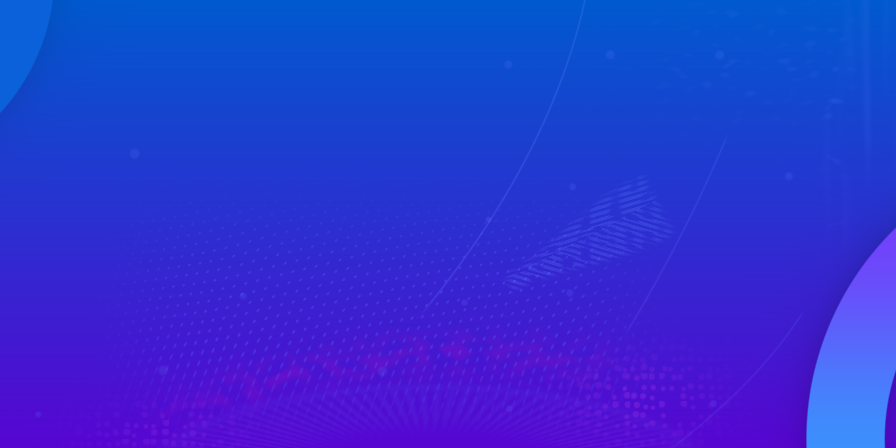
Write a Shadertoy shader that draws this background.

```glsl
const vec3 SKY_BLUE = vec3(0.0, 0.35, 0.81);
const vec3 DEEP_VIOLET = vec3(0.34, 0.02, 0.82);
const vec3 DISC_BLUE = vec3(0.04, 0.38, 0.85);
const vec3 RING_LOW = vec3(0.23, 0.57, 0.99);
const vec3 RING_HIGH = vec3(0.44, 0.26, 0.98);
const vec3 PALE_BLUE = vec3(0.38, 0.50, 1.0);
const vec3 MAGENTA = vec3(0.62, 0.05, 0.76);
const vec2 DISC_CENTER = vec2(-0.34, 1.06);
const float DISC_RADIUS = 0.462;
const vec2 RING_CENTER = vec2(2.457, 0.02);
const float RING_OUTER = 0.657;
const float RING_INNER = 0.482;
const float SHADOW_WIDTH = 0.035;
const float MESH_STEP = 0.023;
const float HATCH_STEP = 0.0135;
const float CELL_STEP = 0.021;
const float BOKEH_STEP = 0.24;

float pixel;

vec2 hash2(vec2 p) {
    vec3 q = fract(p.xyx * vec3(0.1031, 0.1030, 0.0973));
    q += dot(q, q.yzx + 33.33);
    return fract((q.xx + q.yz) * q.zy);
}

float gradientDot(vec2 cell, vec2 offset, vec2 f) {
    return dot(hash2(cell + offset) * 2.0 - 1.0, f - offset);
}

float gradientNoise(vec2 p) {
    vec2 i = floor(p), f = fract(p);
    vec2 u = f * f * f * (f * (f * 6.0 - 15.0) + 10.0);
    return mix(mix(gradientDot(i, vec2(0, 0), f), gradientDot(i, vec2(1, 0), f), u.x),
               mix(gradientDot(i, vec2(0, 1), f), gradientDot(i, vec2(1, 1), f), u.x), u.y);
}

float fill(float d) { return 1.0 - smoothstep(-pixel, pixel, d); }

float band(float x, float lo, float hi, float soft) {
    return smoothstep(lo - soft, lo + soft, x) * (1.0 - smoothstep(hi - soft, hi + soft, x));
}

float blob(vec2 p, vec2 center, vec2 radii) {
    vec2 d = (p - center) / radii;
    return exp(-dot(d, d));
}

// Thin line from low to high, bowed sideways by bend
float thread(vec2 p, vec2 low, vec2 high, float bend) {
    float t = (p.y - low.y) / (high.y - low.y);
    float x = mix(low.x, high.x, t) + bend * t * (1.0 - t);
    float slope = (high.x - low.x + bend * (1.0 - 2.0 * t)) / (high.y - low.y);
    float d = abs(p.x - x) / sqrt(1.0 + slope * slope);
    return (1.0 - smoothstep(0.0, 0.0015 + pixel, d)) * band(t, 0.0, 1.0, 0.04);
}

// Slanted lattice of dots that stretch into strokes lower down
float dotMesh(vec2 p) {
    vec2 q = p + 0.03 * gradientNoise(p * 3.0);
    q = vec2(q.x - 0.35 * q.y, q.y - 0.2 * q.x);
    vec2 cell = (fract(q / MESH_STEP) - 0.5) * MESH_STEP;
    cell.y *= mix(0.3, 1.0, smoothstep(0.1, 0.4, p.y));
    float spot = 1.0 - smoothstep(0.001, 0.002 + pixel, length(cell));
    return spot * band(p.x, 0.32, 1.38, 0.15) * band(p.y, 0.12, 0.5, 0.13);
}

// Tapered patch of slanted dashes
float hatch(vec2 p) {
    vec2 q = mat2(0.88, -0.47, 0.47, 0.88) * (p - vec2(1.31, 0.46));
    float edge = abs(q.y) - mix(0.02, 0.075, smoothstep(-0.2, 0.15, q.x));
    float row = (p.y + 0.3 * p.x * sign(0.01 - q.y)) / HATCH_STEP;
    float stripe = smoothstep(0.2, 0.6, 0.5 + 0.5 * cos(6.28318 * row));
    float gaps = smoothstep(-0.25, 0.05, gradientNoise(vec2(p.x * 28.0, floor(row))));
    return stripe * gaps * band(q.x, -0.2, 0.18, 0.015) * (1.0 - smoothstep(-0.01, 0.01, edge));
}

// One randomly placed dot per grid cell
float scatter(vec2 p, float size, float radius, float density) {
    vec2 id = floor(p / size);
    vec2 rnd = hash2(id + 7.0);
    float d = length(p - (id + 0.25 + 0.5 * rnd) * size);
    float r = radius * (0.5 + 0.5 * rnd.y);
    return (1.0 - smoothstep(r * 0.6, r + pixel, d)) * step(hash2(id + 31.0).x, density);
}

void mainImage(out vec4 fragColor, in vec2 fragCoord) {
    vec2 p = fragCoord / iResolution.y;
    pixel = 1.0 / iResolution.y;
    vec3 color = mix(DEEP_VIOLET, SKY_BLUE, p.y);

    // Magenta haze along a low arch
    float arch = 0.21 - 0.28 * (p.x - 1.05) * (p.x - 1.05);
    float haze = exp(-pow((p.y - arch) / 0.045, 2.0)) * band(p.x, 0.4, 1.35, 0.15);
    haze *= smoothstep(-0.3, 0.4, gradientNoise(p * vec2(22.0, 34.0)));
    color = mix(color, MAGENTA, 0.3 * haze);

    // Fan of rays under the arch
    vec2 fan = (p - vec2(0.96, -0.06)) / vec2(0.62, 0.2);
    float rays = 0.5 + 0.5 * cos(atan(fan.y, fan.x) * 110.0);
    float rim = exp(-pow((length(fan) - 0.98) / 0.04, 2.0));
    color = mix(color, PALE_BLUE, 0.09 * rays * band(length(fan), 0.55, 0.95, 0.12) + 0.05 * rim);

    // Dots, dashes and clustered cells
    color = mix(color, PALE_BLUE, 0.26 * dotMesh(p) + 0.23 * hatch(p));
    float cluster = blob(p, vec2(1.43, 0.11), vec2(0.15, 0.09)) + 0.7 * blob(p, vec2(0.38, 0.04), vec2(0.17, 0.06));
    color = mix(color, vec3(0.62, 0.2, 0.9), 0.35 * cluster * scatter(p, CELL_STEP, 0.009, 0.8));
    color = mix(color, PALE_BLUE, 0.16 * scatter(p, BOKEH_STEP, 0.012, 0.45));

    // Fine threads with a bead
    float threads = thread(p, vec2(0.95, 0.31), vec2(1.31, 1.02), 0.216);
    threads += 0.7 * thread(p, vec2(1.40, 0.26), vec2(1.62, 0.69), 0.04);
    threads += 0.6 * thread(p, vec2(1.50, 0.0), vec2(1.79, 0.30), 0.1);
    threads += 0.8 * fill(length(p - vec2(1.09, 0.51)) - 0.006);
    color = mix(color, PALE_BLUE, 0.25 * threads);

    // Streaks and short dabs at the upper right
    float streaks = smoothstep(-0.1, 0.5, gradientNoise(vec2(p.x * 38.0, p.y * 2.5)));
    float dabs = smoothstep(0.1, 0.5, gradientNoise(vec2(p.x * 30.0 - p.y * 12.0, p.y * 55.0)));
    float upper = band(p.x, 1.84, 2.1, 0.04) * smoothstep(0.35, 0.7, p.y);
    color = mix(color, PALE_BLUE, 0.13 * streaks * upper);
    color = mix(color, PALE_BLUE, 0.14 * dabs * (blob(p, vec2(1.66, 0.88), vec2(0.2, 0.13)) + blob(p, vec2(1.86, 0.78), vec2(0.025, 0.25))));

    // Corner disc with a soft shadow
    float disc = length(p - DISC_CENTER) - DISC_RADIUS;
    color *= 1.0 - 0.07 * exp(-max(disc, 0.0) / SHADOW_WIDTH);
    color = mix(color, DISC_BLUE, fill(disc));

    // Corner ring, shaded on both sides
    float radius = length(p - RING_CENTER);
    float ring = max(radius - RING_OUTER, RING_INNER - radius);
    color *= 1.0 - 0.12 * exp(-max(ring, 0.0) / SHADOW_WIDTH);
    color = mix(color, mix(RING_LOW, RING_HIGH, smoothstep(-0.05, 0.5, p.y)), fill(ring));

    fragColor = vec4(color, 1.0);
}
```
